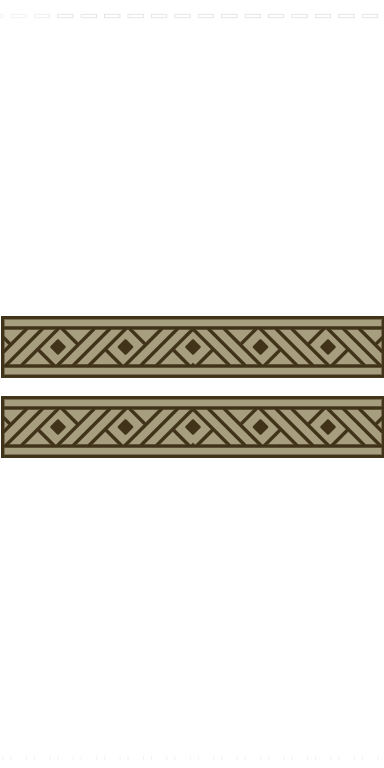
Reproduce this pattern procedurally as a WebGL 1 fragment shader.

```glsl
precision highp float;
uniform vec2 u_resolution;

// Lengths are fractions of the canvas width.
#define BAND_HEIGHTS vec2(1.0964, 0.8880)
#define BAND_HALF 0.0807
#define RAIL_OFFSET 0.0495
#define LINE_HALF 0.0045
#define MOTIF_CENTER 0.5026
#define MOTIF_PERIOD 0.1758
#define LONG_EDGE 0.0469
#define SHORT_EDGE 0.0586
#define DASH_PERIOD 0.0610
#define FILL_COLOR vec3(0.655, 0.62, 0.50)
#define INK_COLOR vec3(0.25, 0.20, 0.10)
#define FAINT_COLOR vec3(0.87)

const float DIAGONAL = 0.70711;

float coverage(float dist) {
  return clamp(0.5 - dist * u_resolution.x, 0.0, 1.0);
}

float boxDistance(vec2 p, vec2 halfSize) {
  vec2 d = abs(p) - halfSize;
  return length(max(d, 0.0)) + min(max(d.x, d.y), 0.0);
}

float wrapCentered(float x, float period) {
  return x - period * floor(x / period + 0.5);
}

// Slanted stripes and framed diamonds, mirrored about the middle motif.
float motifDistance(vec2 p) {
  float x = abs(p.x - MOTIF_CENTER);
  float cell = floor((x + p.y) / MOTIF_PERIOD + 0.5);
  x -= cell * MOTIF_PERIOD;
  vec2 slant = vec2(x + p.y, x - p.y);
  vec2 a = abs(slant);

  float stripes = min(abs(a.x - LONG_EDGE), abs(a.x - 0.5 * MOTIF_PERIOD));
  float crossEdge = max(abs(a.y - SHORT_EDGE) * DIAGONAL - LINE_HALF,
                        (a.x - LONG_EDGE) * DIAGONAL);
  float diamond = boxDistance(slant * DIAGONAL, vec2(0.0114)) - 0.004;
  return min(min(stripes * DIAGONAL - LINE_HALF, crossEdge), diamond);
}

// Framed band with two horizontal rails around the motifs.
vec3 drawBand(vec3 color, vec2 p) {
  float frame = boxDistance(vec2(p.x - 0.5026, p.y), vec2(0.5, BAND_HALF));
  float rail = abs(abs(p.y) - RAIL_OFFSET) - LINE_HALF;
  float border = -frame - 2.0 * LINE_HALF;
  float motif = max(motifDistance(p), abs(p.y) - RAIL_OFFSET);
  float ink = min(min(rail, border), motif);
  vec3 surface = mix(FILL_COLOR, INK_COLOR, coverage(ink));
  return mix(color, surface, coverage(frame));
}

// Pale outlined dashes near the top, paired ticks near the bottom.
vec3 drawMargins(vec3 color, vec2 p) {
  vec2 dashPoint = vec2(wrapCentered(p.x - 0.0482, DASH_PERIOD), p.y - 1.9583);
  float dash = abs(boxDistance(dashPoint, vec2(0.0200, 0.0045))) - 0.0010;
  float dashFade = mix(0.5, 1.0, smoothstep(0.08, 0.16, p.x));

  float tickX = abs(wrapCentered(p.x - 0.0182, DASH_PERIOD)) - 0.0104;
  float tick = boxDistance(vec2(tickX, p.y - 0.026), vec2(0.0010, 0.004));
  float faint = max(coverage(dash) * dashFade, coverage(tick) * 0.5);
  return mix(color, FAINT_COLOR, faint);
}

void main() {
  vec2 p = gl_FragCoord.xy / u_resolution * vec2(1.0, 2.0);
  vec3 color = drawMargins(vec3(1.0), p);
  color = drawBand(color, p - vec2(0.0, BAND_HEIGHTS.x));
  color = drawBand(color, p - vec2(0.0, BAND_HEIGHTS.y));
  gl_FragColor = vec4(color, 1.0);
}
```
